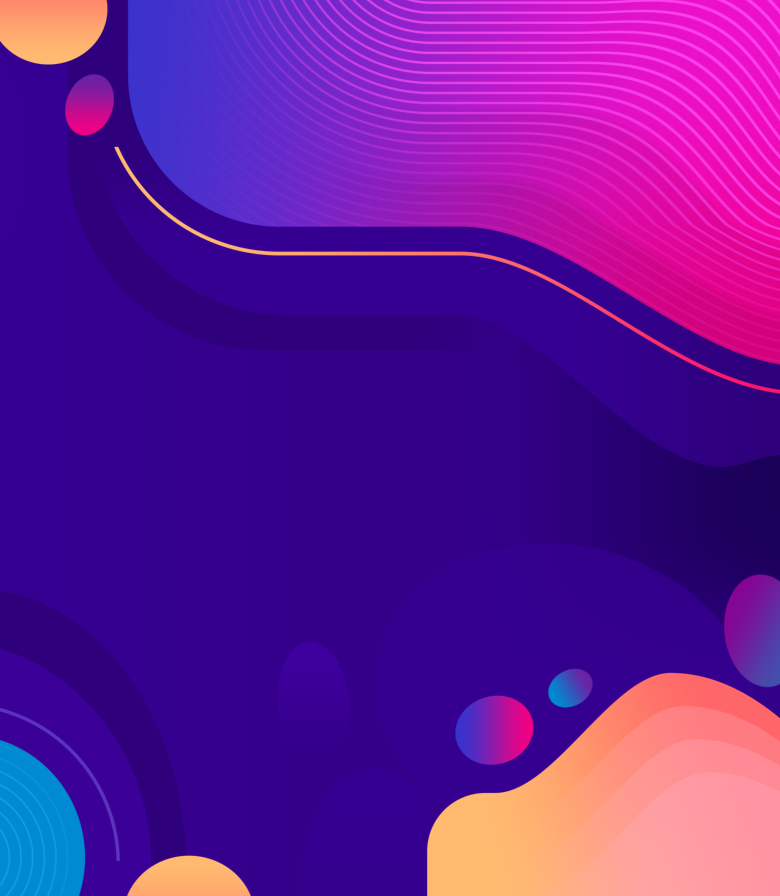
Give the GLSL for this background, as a Shadertoy shader.

```glsl
// Fluid violet backdrop: a lined magenta wave, an orange layered hill and small gradient pebbles.

// Lengths are fractions of the canvas height
const float ASPECT = 0.871;
const float LINE_PITCH = 0.0112;
const float LINE_HALF = 0.0013;
const float TRIM_OFFSET = 0.030;
const float TRIM_HALF = 0.0021;
const int HILL_LAYERS = 3;
const vec2 HILL_STEP = vec2(0.014, -0.037);

const vec3 VIOLET = vec3(0.202, 0.0, 0.54);
const vec3 VIOLET_LIGHT = vec3(0.208, 0.0, 0.57);
const vec3 VIOLET_DEEP = vec3(0.18, 0.0, 0.485);
const vec3 VIOLET_GLOW = vec3(0.245, 0.0, 0.62);
const vec3 NIGHT = vec3(0.10, 0.0, 0.34);
const vec3 INDIGO = vec3(0.22, 0.20, 0.80);
const vec3 PURPLE = vec3(0.42, 0.13, 0.64);
const vec3 MAGENTA = vec3(0.93, 0.06, 0.79);
const vec3 ROSE = vec3(0.94, 0.0, 0.52);
const vec3 LINE_PINK = vec3(1.0, 0.32, 0.96);
const vec3 GOLD = vec3(1.0, 0.73, 0.44);
const vec3 CORAL = vec3(1.0, 0.40, 0.41);
const vec3 BLUSH = vec3(1.0, 0.70, 0.78);
const vec3 AZURE = vec3(0.0, 0.54, 0.82);

float fill(float dist) {
    float soft = 0.8 / iResolution.y;
    return 1.0 - smoothstep(-soft, soft, dist);
}

// Region right of "left" and above an edge that falls by "drop" over span.x..span.y
float waveDist(vec2 p, float left, float radius, float edge, vec2 span, float drop) {
    float width = span.y - span.x;
    float t = clamp((p.x - span.x) / width, 0.0, 1.0);
    float height = edge - drop * t * t * (3.0 - 2.0 * t);
    float slope = drop * 6.0 * t * (1.0 - t) / width;
    vec2 q = vec2(left - p.x, (height - p.y) / sqrt(1.0 + slope * slope)) + radius;
    return length(max(q, 0.0)) + min(max(q.x, q.y), 0.0) - radius;
}

float ellipseDist(vec2 p, vec2 center, vec2 radii, float tilt) {
    float c = cos(tilt), s = sin(tilt);
    vec2 q = mat2(c, -s, s, c) * (p - center);
    return (length(q / radii) - 1.0) * min(radii.x, radii.y);
}

// Ellipse with a gradient that runs along "dir"
void pebble(inout vec3 color, vec2 p, vec2 center, vec2 radii, float tilt,
            vec2 dir, vec3 start, vec3 end) {
    float t = smoothstep(-1.0, 1.0, dot((p - center) / radii, dir));
    color = mix(color, mix(start, end, t), fill(ellipseDist(p, center, radii, tilt)));
}

float hillDist(vec2 p) {
    float crest = p.x - 0.749;
    p.y += 3.4 * max(crest, 0.0) * max(crest, 0.0);
    return waveDist(vec2(p.x, -p.y), 0.477, 0.065, -0.115, vec2(0.553, 0.749), 0.134);
}

void paintBackdrop(inout vec3 color, vec2 p) {
    float shade = smoothstep(0.50, 0.90, p.x) * smoothstep(0.20, 0.42, p.y);
    color = mix(mix(VIOLET_LIGHT, VIOLET, smoothstep(0.0, 0.4, p.x)), NIGHT, shade);

    // Soft echoes of the large wave
    vec2 span = vec2(0.508, 0.807);
    float outer = fill(waveDist(p, 0.0755, 0.22, 0.609, span, 0.169));
    color = mix(color, VIOLET_DEEP, outer * (1.0 - smoothstep(0.45, 0.60, p.x)));
    vec2 lifted = p - vec2(0.0, 0.013 * smoothstep(0.807, ASPECT, p.x));
    float inner = fill(waveDist(lifted, 0.104, 0.22, 0.648, span, 0.169));
    vec3 band = mix(VIOLET_LIGHT, VIOLET_DEEP, smoothstep(0.62, ASPECT, p.x));
    color = mix(color, mix(VIOLET_DEEP, band, smoothstep(0.85, 0.72, p.y)), inner);

    // Faint shapes
    color = mix(color, VIOLET_LIGHT, 0.75 * fill(ellipseDist(p, vec2(0.632, 0.219), vec2(0.215, 0.172), -0.25)));
    color = mix(color, VIOLET_GLOW, 0.25 * fill(ellipseDist(p, vec2(-0.013, 0.83), vec2(0.043, 0.11), 0.0)));
    pebble(color, p, vec2(0.350, 0.214), vec2(0.040, 0.070), 0.08, vec2(0.0, 1.0), VIOLET, VIOLET_GLOW);
    pebble(color, p, vec2(0.419, 0.010), vec2(0.083, 0.133), 0.0, vec2(0.0, 1.0), VIOLET, VIOLET_LIGHT);
}

void paintWave(inout vec3 color, vec2 p) {
    vec2 span = vec2(0.514, 0.898);
    float dist = waveDist(p, 0.143, 0.169, 0.747, span, 0.156);
    vec3 body = mix(INDIGO, MAGENTA, smoothstep(0.08, 0.82, p.x + 0.12 * (0.9 - p.y)));
    float low = smoothstep(0.97, 0.62, p.y + 0.12 * (0.87 - p.x));
    body = mix(body, ROSE, low * smoothstep(0.30, 0.85, p.x) * 0.9);

    // Contour lines whose bend drifts right with height
    float drift = 0.6 * max(p.y - 0.749, 0.0);
    float depth = -waveDist(p, 0.143, 0.338, 0.745, span + drift, 0.156);
    float folds = smoothstep(0.058, 0.050, depth) + smoothstep(0.136, 0.128, depth);
    body *= 1.0 - 0.06 * folds * smoothstep(0.25, 0.6, p.x);
    float nearest = abs(fract(depth / LINE_PITCH) - 0.5) * LINE_PITCH;
    float strength = (0.12 + 0.65 * smoothstep(0.04, 0.19, depth)) * smoothstep(0.12, 0.5, p.x);
    body = mix(body, LINE_PINK, fill(nearest - LINE_HALF) * strength);
    color = mix(color, body, fill(dist));

    // Trim line below the wave
    float trim = fill(abs(dist - TRIM_OFFSET) - TRIM_HALF) * fill(p.y - 0.836);
    vec3 warm = mix(GOLD, CORAL, smoothstep(0.2, 0.62, p.x));
    color = mix(color, mix(warm, vec3(1.0, 0.08, 0.43), smoothstep(0.55, 0.85, p.x)), trim);
}

void paintPool(inout vec3 color, vec2 p) {
    color = mix(color, VIOLET_DEEP, fill(ellipseDist(p, vec2(-0.026, 0.030), vec2(0.234, 0.3125), 0.0)));
    color = mix(color, VIOLET_GLOW, 0.8 * fill(ellipseDist(p, vec2(-0.065, 0.036), vec2(0.234, 0.25), 0.0)));
    float arc = abs(length(p - vec2(-0.046, 0.036)) - 0.178) - 0.0019;
    color = mix(color, vec3(0.36, 0.20, 0.74), fill(arc) * fill(0.039 - p.y));
    float dist = ellipseDist(p, vec2(-0.039, 0.043), vec2(0.134, 0.137), 0.0);
    float ring = fill(abs(fract(dist / 0.013) - 0.5) * 0.013 - 0.001);
    color = mix(color, AZURE + 0.07 * ring * smoothstep(0.0, -0.04, dist), fill(dist));
}

void paintHill(inout vec3 color, vec2 p) {
    vec3 body = mix(GOLD, CORAL, smoothstep(0.50, 0.84, p.x + 0.35 * (p.y - 0.15)));
    for (int i = 1; i <= HILL_LAYERS; i++) {
        float layer = fill(hillDist(p - float(i) * HILL_STEP));
        body = mix(body, BLUSH, 0.27 * layer * smoothstep(0.55, 0.76, p.x));
    }
    color = mix(color, body, fill(hillDist(p)));
}

void mainImage(out vec4 fragColor, in vec2 fragCoord) {
    vec2 p = fragCoord / iResolution.xy * vec2(ASPECT, 1.0);
    vec3 color;
    paintBackdrop(color, p);
    paintWave(color, p);
    paintPool(color, p);

    // Pebbles
    pebble(color, p, vec2(0.054, 0.990), vec2(0.066, 0.062), 0.0, vec2(0.0, -1.0), CORAL, GOLD);
    pebble(color, p, vec2(0.100, 0.883), vec2(0.026, 0.035), -0.35, vec2(0.0, 1.0), ROSE, PURPLE);
    pebble(color, p, vec2(0.211, -0.025), vec2(0.074, 0.070), 0.0, vec2(0.0, 1.0), CORAL, GOLD);
    pebble(color, p, vec2(0.853, 0.296), vec2(0.044, 0.063), 0.12, vec2(0.8, -0.6), vec3(0.52, 0.02, 0.58), vec3(0.25, 0.32, 0.68));
    pebble(color, p, vec2(0.552, 0.185), vec2(0.044, 0.038), 0.3, vec2(1.0, 0.0), INDIGO, ROSE);
    pebble(color, p, vec2(0.637, 0.232), vec2(0.026, 0.020), 0.5, vec2(0.9, 0.4), AZURE, PURPLE);
    paintHill(color, p);
    fragColor = vec4(color, 1.0);
}
```
